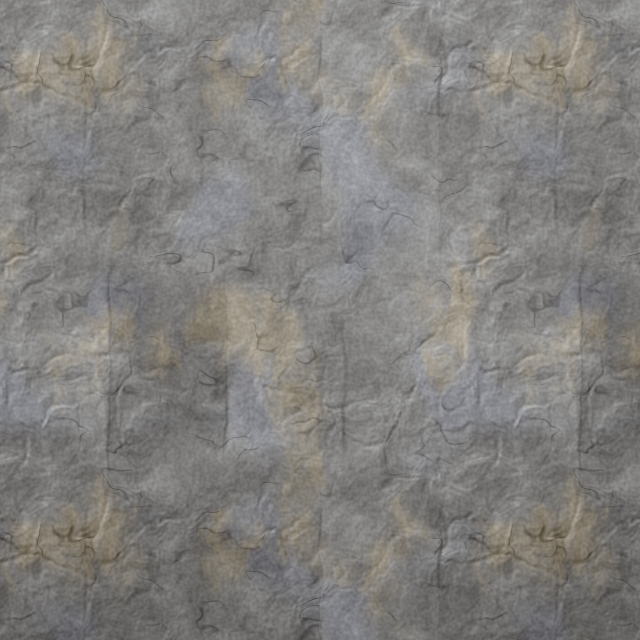
Reproduce this texture procedurally as a Shadertoy shader.

```glsl
// Weathered grey stone wall: a seamless tile of two staggered rows of worn plates,
// repeated a little over once each way. Periodic gradient noise gives the mottling,
// a cellular field the chipped relief, and a broad light falls over the whole wall.

#define REPEATS 1.357       // tiles across and down the canvas
#define PLATES 4.0          // plates per row of a tile
#define CHIPS 11.0          // chipped cells per tile side
#define RELIEF 0.32         // strength of relief shading
#define CRACK_DEPTH 0.11
#define SEAM_DEPTH 0.09
#define GRAIN 0.06
#define STONE vec3(0.505, 0.501, 0.496)
#define OCHRE vec3(0.085, 0.058, 0.005)
#define SLATE vec3(0.008, 0.016, 0.042)

const float TAU = 6.28319;

vec2 hash2(vec2 p) {
    vec3 q = fract(p.xyx * vec3(0.1031, 0.1030, 0.0973));
    q += dot(q, q.yzx + 33.33);
    return fract((q.xx + q.yz) * q.zy);
}

// Wraps a lattice corner into the tile; the cell count also serves as a seed.
vec2 cornerHash(vec2 corner, vec2 cells) {
    return hash2(floor(mod(corner + 0.5, cells)) + cells * 3.0);
}

float cornerSlope(vec2 corner, vec2 offset, vec2 cells) {
    float angle = TAU * cornerHash(corner, cells).x;
    return dot(vec2(cos(angle), sin(angle)), offset);
}

// Gradient noise that repeats every unit of t.
float noise(vec2 t, vec2 cells) {
    vec2 p = t * cells, i = floor(p), f = p - i;
    vec2 u = f * f * f * (f * (f * 6.0 - 15.0) + 10.0);
    vec2 e = vec2(1.0, 0.0);
    float low = mix(cornerSlope(i, f, cells), cornerSlope(i + e, f - e, cells), u.x);
    float high = mix(cornerSlope(i + e.yx, f - e.yx, cells),
                     cornerSlope(i + 1.0, f - 1.0, cells), u.x);
    return mix(low, high, u.y);
}

float fbm(vec2 t, vec2 cells, int octaves) {
    float sum = 0.0, amplitude = 1.0;
    for (int k = 0; k < octaves; k++) {
        sum += amplitude * noise(t, cells);
        amplitude *= 0.55;
        cells *= 2.0;
    }
    return sum;
}

// Cellular field: x = distance from the cell border, y = random height of the cell.
vec2 chipField(vec2 t) {
    vec2 p = t * CHIPS, i = floor(p);
    float nearest = 9.0, second = 9.0, height = 0.0;
    for (int y = -1; y <= 1; y++)
    for (int x = -1; x <= 1; x++) {
        vec2 cell = i + vec2(x, y);
        vec2 h = cornerHash(cell, vec2(CHIPS));
        float d = length(cell + h - p);
        if (d < nearest) {
            second = nearest;
            nearest = d;
            height = fract(h.x * 7.0 + h.y * 3.0);
        } else second = min(second, d);
    }
    return vec2(second - nearest, height);
}

vec2 warp(vec2 t) {
    return t + 0.03 * vec2(fbm(t, vec2(8), 3), fbm(t + 0.37, vec2(8), 3));
}

float relief(vec2 t, float rough) {
    vec2 q = warp(t), chip = chipField(q);
    float blocks = chip.y * smoothstep(0.0, 0.22, chip.x);
    return mix(0.6, 1.1, rough) * fbm(q, vec2(12), 4) + 0.6 * rough * blocks;
}

void mainImage(out vec4 fragColor, in vec2 fragCoord) {
    vec2 uv = fragCoord / iResolution.xy;
    vec2 t = vec2(uv.x, uv.y - 1.0) * REPEATS;      // tiles start at the top left
    vec2 q = warp(t);
    float rough = smoothstep(-0.3, 0.35, noise(t, vec2(4)) + 0.22 * cos(TAU * (t.x - 0.08)));

    // Broad light, mottling and grain
    vec2 away = uv - vec2(0.48, 0.65);
    float tone = 0.09 * (uv.y - 0.5) - 0.1 * dot(away, away) + 0.02;
    tone += 0.08 * fbm(t + 0.21, vec2(3), 3) + 0.08 * fbm(q + 0.6, vec2(15, 13), 4);
    tone += GRAIN * (noise(t, vec2(130)) + 0.6 * noise(t, vec2(67)));

    // Relief lit from the upper left
    vec2 toLight = 0.004 * vec2(-0.6, 0.8);
    tone += RELIEF * (relief(t, rough) - relief(t + toLight, rough));

    // Staggered plates whose seams fade towards the ends of each row
    float level = 2.0 * (-t.y - 0.04), row = mod(floor(level), 2.0);
    float column = PLATES * (q.x * 0.3 + t.x * 0.7 - 0.18 - 0.05 * row);
    float rowFade = smoothstep(0.0, 0.2, 0.5 - abs(fract(level) - 0.5));
    float seam = abs(fract(column + 0.5) - 0.5) / PLATES;
    vec2 plate = cornerHash(vec2(floor(column), row), vec2(PLATES, 2.0));
    float worn = smoothstep(-0.15, 0.3, noise(t + 0.4, vec2(9, 7)));
    tone += rowFade * 0.06 * (plate.x - 0.5);
    tone -= rowFade * worn * SEAM_DEPTH * (1.0 - smoothstep(0.0, 0.007, seam));

    // Short broken cracks
    float crackLine = abs(fbm(q + 0.13, vec2(7, 10), 3));
    float broken = smoothstep(0.05, 0.35, noise(t + 0.7, vec2(10)));
    tone -= CRACK_DEPTH * broken * (1.0 - smoothstep(0.0, 0.06, crackLine));

    // Ochre scars with upright streaks, and cool slate patches
    float streak = fbm(q + 0.5, vec2(22, 9), 3);
    float scar = noise(t + 0.3, vec2(5, 4)) + 0.1 * cos(TAU * (t.y + 0.85)) + 0.35 * streak;
    float ochre = smoothstep(0.08, 0.5, scar);
    float slate = smoothstep(0.1, 0.45, noise(q + 0.55, vec2(5)) + 0.15 * plate.y);

    vec3 color = STONE + tone * vec3(0.97, 1.0, 1.03);
    color += ochre * OCHRE + slate * (1.0 - ochre) * SLATE;
    fragColor = vec4(clamp(color, 0.0, 1.0), 1.0);
}
```
